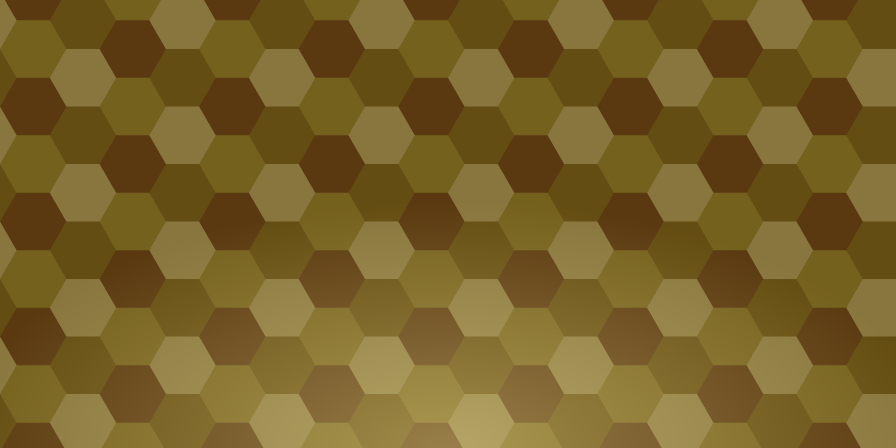
A Shadertoy shader for this pattern:

```glsl
// Honeycomb of flat-topped hexagons in four earthy tones, lit by a warm glow from below.

const float COLUMNS = 18.0;               // column steps across the canvas
const vec2 ORIGIN = vec2(0.07407, 0.5055); // centre of cell (0,0), in canvas heights
const int SAMPLES = 4;                    // antialiasing grid per side

// Axial (column, row) index of the hexagon containing p.
vec2 hexCell(vec2 p, float radius) {
    float q = p.x / (1.5 * radius);
    float r = p.y / (sqrt(3.0) * radius) - 0.5 * q;
    vec3 cube = vec3(q, r, -q - r);
    vec3 cell = floor(cube + 0.5);
    vec3 err = abs(cell - cube);
    // Rebuild the coordinate with the largest rounding error
    if (err.x > err.y && err.x > err.z) cell.x = -cell.y - cell.z;
    else if (err.y > err.z) cell.y = -cell.x - cell.z;
    return cell.xy;
}

// Tones alternate along both axial directions.
vec3 cellColor(vec2 cell) {
    const vec3 brown = vec3(0.353, 0.225, 0.063);
    const vec3 olive = vec3(0.460, 0.380, 0.118);
    const vec3 beige = vec3(0.535, 0.463, 0.243);
    const vec3 moss  = vec3(0.393, 0.302, 0.070);
    vec2 parity = mod(cell, 2.0);
    vec3 evenColumn = mix(brown, olive, parity.y);
    vec3 oddColumn = mix(beige, moss, parity.y);
    return mix(evenColumn, oddColumn, parity.x);
}

// Elliptical light fading linearly from its centre.
float glow(vec2 p, vec2 center, vec2 extent, float strength) {
    return strength * max(0.0, 1.0 - length((p - center) / extent));
}

void mainImage(out vec4 fragColor, in vec2 fragCoord) {
    float aspect = iResolution.x / iResolution.y;
    float radius = aspect / (1.5 * COLUMNS);

    // Average a grid of samples to smooth the cell edges
    vec3 color = vec3(0.0);
    for (int j = 0; j < SAMPLES; j++) {
        for (int i = 0; i < SAMPLES; i++) {
            vec2 offset = (vec2(i, j) + 0.5) / float(SAMPLES) - 0.5;
            vec2 p = (fragCoord + offset) / iResolution.y;
            color += cellColor(hexCell(p - ORIGIN, radius));
        }
    }
    color /= float(SAMPLES * SAMPLES);

    // Warm light at the middle of the lower edge
    vec2 uv = fragCoord / iResolution.xy;
    float light = glow(uv, vec2(0.5, 0.0), vec2(0.55), 0.38);
    color = mix(color, vec3(1.0, 0.94, 0.65), light);
    fragColor = vec4(color, 1.0);
}
```
